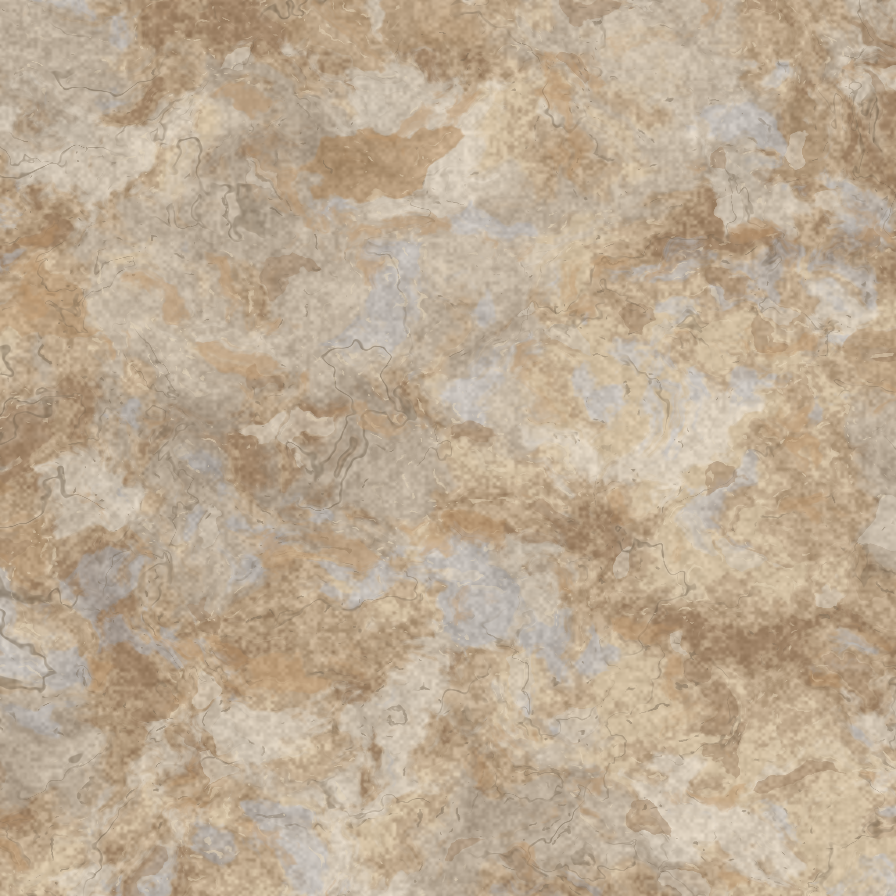
This texture is drawn by a Shadertoy shader. Its source:

```glsl
// Warm beige brecciated marble with cloudy grey patches, stone clasts, thin veins and fine grain.
#define CLOUD_SCALE 5.5
#define DETAIL_SCALE 24.0
#define CLAST_SCALE 9.0
#define CHIP_SCALE 24.0
#define GRAIN_SCALE 250.0
#define WARP 0.16
#define GRAIN_CONTRAST 0.15
#define VEIN_WIDTH 0.008
#define VEIN_STRENGTH 0.45

const vec3 UMBER = vec3(0.63, 0.52, 0.41);
const vec3 TAN   = vec3(0.70, 0.605, 0.49);
const vec3 SAND  = vec3(0.755, 0.665, 0.555);
const vec3 CREAM = vec3(0.815, 0.74, 0.625);
const vec3 GREY  = vec3(0.73, 0.68, 0.615);
const vec3 MILK  = vec3(0.82, 0.775, 0.71);
const vec3 BLUE  = vec3(0.71, 0.70, 0.70);
const vec3 OCHRE = vec3(0.74, 0.58, 0.41);
const vec3 VEIN  = vec3(0.47, 0.41, 0.33);

float hash(vec2 p) {
    return fract(sin(dot(p, vec2(127.1, 311.7))) * 43758.5453);
}

float noise(vec2 p) {
    vec2 i = floor(p), f = fract(p);
    f = f * f * (3.0 - 2.0 * f);
    return mix(mix(hash(i), hash(i + vec2(1, 0)), f.x),
               mix(hash(i + vec2(0, 1)), hash(i + vec2(1, 1)), f.x), f.y);
}

float fbm(vec2 p) {
    float sum = 0.0, amp = 0.5, total = 0.0;
    for (int i = 0; i < 5; i++) {
        sum += amp * noise(p);
        total += amp;
        p = mat2(0.8, 0.6, -0.6, 0.8) * p * 2.03 + 17.3;
        amp *= 0.55;
    }
    return sum / total;
}

// Irregular cells: x = distance from the border, y and z = random values of the cell
vec3 cells(vec2 p) {
    vec2 base = floor(p), nearestId = base;
    float nearest = 9.0, second = 9.0;
    for (int y = -1; y <= 1; y++)
    for (int x = -1; x <= 1; x++) {
        vec2 id = base + vec2(x, y);
        float d = length(id + vec2(hash(id), hash(id + 31.7)) - p);
        if (d < nearest) { second = nearest; nearest = d; nearestId = id; }
        else second = min(second, d);
    }
    return vec3(second - nearest, hash(nearestId + 5.3), hash(nearestId + 71.9));
}

// Thin broken line along the middle level of a noise field
float vein(vec2 p, float width) {
    float line = 1.0 - smoothstep(0.2 * width, width, abs(fbm(p) - 0.5));
    return line * smoothstep(0.46, 0.62, fbm(p * 1.7 + 43.0));
}

vec3 palette(float t) {
    vec3 c = mix(UMBER, TAN, smoothstep(0.35, 0.45, t));
    c = mix(c, SAND, smoothstep(0.44, 0.53, t));
    return mix(c, CREAM, smoothstep(0.53, 0.63, t));
}

void mainImage(out vec4 fragColor, in vec2 fragCoord) {
    vec2 uv = fragCoord / iResolution.y;

    // Warped space, a little wider than tall and gently tilted
    vec2 p = mat2(0.98, -0.17, 0.20, 1.15) * uv;
    vec2 q = p + WARP * (vec2(fbm(p * 6.0 + 3.1), fbm(p * 6.0 + 57.4)) - 0.5);
    vec2 rough = q + 0.03 * (vec2(fbm(p * 28.0 + 9.0), fbm(p * 28.0 + 81.0)) - 0.5);

    // Cloudy sand ground, shifted in tone by broken chips
    float grain = noise(uv * GRAIN_SCALE) * 0.6 + noise(uv * GRAIN_SCALE * 0.47 + 7.0) * 0.4;
    vec3 chip = cells(rough * CHIP_SCALE);
    float tone = 0.6 * fbm(q * CLOUD_SCALE + 11.0) + 0.4 * fbm(rough * DETAIL_SCALE);
    tone += 0.10 * (chip.y - 0.5) * smoothstep(0.0, 0.12, chip.x);
    vec3 color = palette(tone + 0.12 * (grain - 0.5));

    // Grey, milky and bluish clouds
    float detail = fbm(rough * 30.0 + 23.0) - 0.5;
    float grey = smoothstep(0.52, 0.64, fbm(q * 4.5 + 31.0) + 0.3 * detail);
    float milk = smoothstep(0.56, 0.67, fbm(q * 6.5 + 64.0) + 0.35 * detail);
    float blue = smoothstep(0.60, 0.70, fbm(q * 9.0 + 97.0) + 0.4 * detail);
    color = mix(color, GREY + 0.35 * (tone - 0.5), 0.80 * grey);
    color = mix(color, MILK + 0.30 * (tone - 0.5), 0.85 * milk);
    color = mix(color, BLUE + 0.30 * (tone - 0.5), 0.65 * blue);

    // Smooth brown and pale clasts, scattered among the rubble
    vec3 clast = cells(rough * CLAST_SCALE + 13.0);
    float body = smoothstep(0.08, 0.16, clast.x);
    vec3 clastColor = mix(TAN, OCHRE, 0.5 * clast.z) + 0.25 * (tone - 0.5);
    color = mix(color, clastColor, 0.75 * body * step(0.90, clast.y));
    float flake = smoothstep(0.10, 0.18, chip.x);
    color = mix(color, MILK, 0.60 * flake * step(0.93, chip.z));
    color = mix(color, UMBER, 0.50 * flake * step(chip.z, 0.06));

    // Dark hairline veins with a pale rim
    float crack = max(vein(q * 4.0 + 5.0, VEIN_WIDTH), 0.7 * vein(q * 9.0 + 29.0, 1.6 * VEIN_WIDTH));
    float rim = vein(q * 4.0 + 5.0, 5.0 * VEIN_WIDTH);
    color = mix(color, MILK, 0.25 * rim);
    color = mix(color, VEIN, VEIN_STRENGTH * crack);

    // Fine grain, cream flecks, dark pits and rusty stains
    color += GRAIN_CONTRAST * (grain - 0.5);
    float cluster = smoothstep(0.42, 0.62, fbm(q * 12.0 + 40.0));
    float fleck = smoothstep(0.80, 0.93, noise(rough * 160.0 + 3.0)) * cluster;
    float pit = smoothstep(0.86, 0.96, noise(rough * 130.0 + 61.0)) * (1.0 - cluster);
    float rust = smoothstep(0.62, 0.76, fbm(rough * 18.0 + 77.0));
    color = mix(color, vec3(0.90, 0.84, 0.73), 0.50 * fleck);
    color = mix(color, VEIN, 0.45 * pit);
    color = mix(color, OCHRE, 0.45 * rust);

    fragColor = vec4(clamp(color, 0.0, 1.0), 1.0);
}
```
